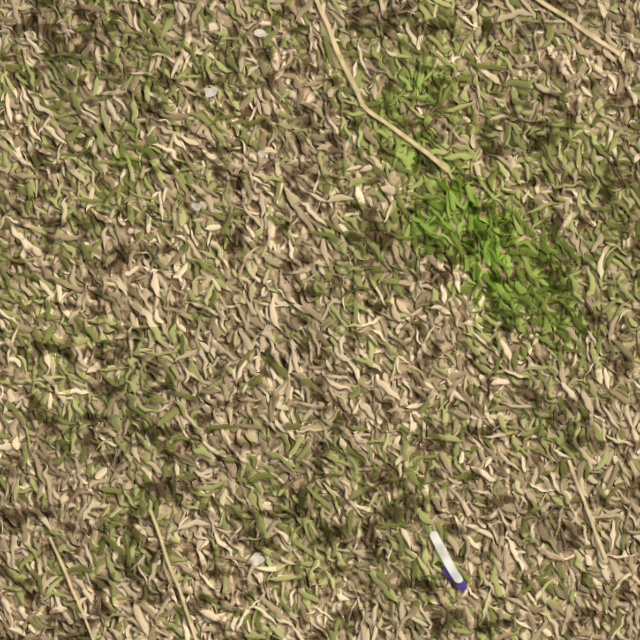
Give the GLSL for this texture, as a Shadertoy shader.

```glsl
// Sunlit patchy lawn: dry straw and green blades over soil, with stalks and pale chips.

const vec3 SOIL_DARK   = vec3(0.36, 0.29, 0.19);
const vec3 SOIL_LIGHT  = vec3(0.76, 0.66, 0.50);
const vec3 STRAW_DARK  = vec3(0.54, 0.46, 0.33);
const vec3 STRAW_LIGHT = vec3(0.95, 0.85, 0.69);
const vec3 GREEN_DARK  = vec3(0.40, 0.40, 0.20);
const vec3 GREEN_LIGHT = vec3(0.74, 0.73, 0.46);
const vec3 LUSH_DARK   = vec3(0.30, 0.39, 0.10);
const vec3 LUSH_LIGHT  = vec3(0.58, 0.67, 0.29);
const vec3 STALK       = vec3(0.90, 0.79, 0.59);
const vec3 CHIP        = vec3(0.92, 0.86, 0.77);
const vec3 HOLLOW      = vec3(0.58, 0.55, 0.51);
const vec2 SHADOW_SHIFT = vec2(0.0028, 0.0022);

float hash(vec2 p) {
    return fract(sin(dot(p, vec2(127.1, 311.7))) * 43758.5453);
}

float noise(vec2 p) {
    vec2 i = floor(p), f = fract(p);
    f = f * f * (3.0 - 2.0 * f);
    return mix(mix(hash(i), hash(i + vec2(1, 0)), f.x),
               mix(hash(i + vec2(0, 1)), hash(i + vec2(1, 1)), f.x), f.y);
}

float fbm(vec2 p) {
    float sum = 0.0, gain = 0.5;
    for (int i = 0; i < 4; i++) {
        sum += gain * noise(p);
        p = p * 2.03 + 17.3;
        gain *= 0.5;
    }
    return sum / 0.9375;
}

float bump(vec2 p, vec2 centre, float radius) {
    vec2 d = (p - centre) / radius;
    return exp(-dot(d, d));
}

// Where the grass is fresh and saturated
float lushness(vec2 p) {
    float spots = bump(p, vec2(0.70, 0.66), 0.09) + bump(p, vec2(0.81, 0.58), 0.09)
                + 0.7 * bump(p, vec2(0.65, 0.83), 0.10) + 0.7 * bump(p, vec2(0.88, 0.47), 0.08)
                + 0.6 * bump(p, vec2(0.22, 0.76), 0.07);
    return smoothstep(0.15, 1.25, spots * (0.5 + noise(p * 17.0)));
}

// Share of green blades, rising towards the top
float greenShare(vec2 p) {
    return clamp(0.18 + 0.22 * p.y + 1.5 * (fbm(p * 9.0) - 0.46), 0.06, 0.8);
}

float cover(float dist, float edge) {
    return 1.0 - smoothstep(-edge, edge, dist);
}

// Tapered, bent blade: x is distance, y is the side from -1 to 1
vec2 blade(vec2 p, vec2 dir, float halfLength, float width, float bend) {
    float along = dot(p, dir) / halfLength;
    float across = dot(p, vec2(-dir.y, dir.x)) + bend * halfLength * along * along;
    float taper = width * (1.0 - along * along * along * along);
    return vec2(abs(across) - taper, clamp(across / width, -1.0, 1.0));
}

// One scattered layer of blades, each with its own shadow
vec3 bladeLayer(vec3 under, vec2 p, float cell, float reach, float width,
                float presence, float green, float lush, float seed, float edge) {
    vec2 home = floor(p / cell);
    for (int j = -1; j <= 1; j++)
    for (int i = -1; i <= 1; i++) {
        vec2 id = home + vec2(i, j) + seed * 37.0;
        if (hash(id + 9.1) > presence + 0.2 * lush) continue;
        vec2 root = (home + vec2(i, j) + vec2(hash(id), hash(id + 3.7))) * cell;
        float angle = 2.05 + 1.6 * (hash(id + 5.3) + hash(id + 6.1) - 1.0);
        vec2 dir = vec2(cos(angle), sin(angle));
        float size = cell * reach * mix(0.4, 1.0, hash(id + 1.9));
        float wide = width * mix(0.5, 1.3, hash(id + 2.3));
        float bend = 0.5 * (hash(id + 4.9) - 0.5);
        float tone = hash(id + 7.7);

        vec3 fresh = mix(mix(GREEN_DARK, GREEN_LIGHT, tone), mix(LUSH_DARK, LUSH_LIGHT, tone), lush);
        vec3 dry = mix(STRAW_DARK, STRAW_LIGHT, tone);
        vec3 tint = hash(id + 8.3) < green + 0.8 * lush ? fresh : dry;

        vec2 body = blade(p - root, dir, size, wide, bend);
        vec2 shade = blade(p - root + SHADOW_SHIFT, dir, size, wide, bend);
        under *= 1.0 - 0.38 * cover(shade.x, edge * 1.4);
        under = mix(under, tint * (1.0 - 0.08 * body.y), cover(body.x, edge));
    }
    return under;
}

// Thin rounded stalk between two points, slightly wavy
float stalk(vec2 p, vec2 a, vec2 b, float width) {
    vec2 q = p - a + 0.004 * (noise(p * 25.0) - 0.5), span = b - a;
    return length(q - span * clamp(dot(q, span) / dot(span, span), 0.0, 1.0)) - width;
}

vec3 layStalk(vec3 under, vec2 p, vec2 a, vec2 b, float width, vec3 tint, float edge) {
    under *= 1.0 - 0.4 * cover(stalk(p + SHADOW_SHIFT, a, b, width), edge * 1.5);
    return mix(under, tint * (0.9 + 0.2 * noise(p * 90.0)), cover(stalk(p, a, b, width), edge));
}

// Sparse pale chips of uneven outline
vec3 chips(vec3 under, vec2 p, float cell, float edge) {
    vec2 id = floor(p / cell);
    vec2 q = p - (id + 0.3 + 0.4 * vec2(hash(id + 51.0), hash(id + 52.0))) * cell;
    float radius = mix(0.008, 0.016, hash(id + 53.0)) * step(hash(id + 54.0), 0.09);
    float dist = length(q * vec2(0.9, 1.3)) - radius * (0.4 + 0.9 * noise(p * 110.0));
    return mix(under, CHIP * (0.8 + 0.25 * noise(p * 140.0)), cover(dist, edge) * step(0.001, radius));
}

void mainImage(out vec4 fragColor, in vec2 fragCoord) {
    vec2 p = fragCoord / iResolution.y;
    float edge = max(0.0021, 0.8 / iResolution.y);
    float lush = lushness(p), green = greenShare(p);
    vec3 col = mix(SOIL_DARK, SOIL_LIGHT, smoothstep(0.2, 0.75, fbm(p * vec2(75.0, 60.0))));

    // Short litter below, longer blades above, with ragged outlines
    vec2 ragged = p + 0.006 * (vec2(noise(p * 85.0), noise(p * 85.0 + 31.0)) - 0.5);
    for (int i = 0; i < 9; i++) {
        float t = float(i) / 8.0;
        col = bladeLayer(col, ragged, mix(0.018, 0.036, t), mix(0.62, 0.85, t), mix(0.0030, 0.0037, t),
                         mix(0.95, 0.50, t), green + 0.15 * t, lush, float(i) + 1.0, edge);
    }

    // Shaded hollows between clumps, then broad worn areas
    col *= mix(vec3(1.0), HOLLOW, smoothstep(0.52, 0.76, fbm(p * vec2(38.0, 46.0) + 7.0)));
    col *= 0.92 + 0.30 * fbm(p * 10.0 + 40.0);
    col = chips(col, p, 0.09, edge);

    // Long dry stalks and one pale stick with a violet tip
    col = layStalk(col, p, vec2(0.49, 1.01), vec2(0.565, 0.835), 0.0035, STALK, edge);
    col = layStalk(col, p, vec2(0.565, 0.835), vec2(0.70, 0.735), 0.0035, STALK, edge);
    col = layStalk(col, p, vec2(0.83, 1.01), vec2(0.965, 0.915), 0.0035, STALK, edge);
    col = layStalk(col, p, vec2(0.235, 0.20), vec2(0.31, -0.01), 0.0025, STALK, edge);
    col = layStalk(col, p, vec2(0.08, 0.16), vec2(0.15, -0.01), 0.0022, STALK, edge);
    col = layStalk(col, p, vec2(0.89, 0.28), vec2(0.945, 0.13), 0.0025, STALK, edge);
    col = layStalk(col, p, vec2(0.70, 0.11), vec2(0.722, 0.083), 0.007, vec3(0.36, 0.28, 0.55), edge);
    col = layStalk(col, p, vec2(0.68, 0.165), vec2(0.716, 0.095), 0.007, vec3(0.92, 0.89, 0.83), edge);

    fragColor = vec4(clamp(col, 0.0, 1.0), 1.0);
}
```
